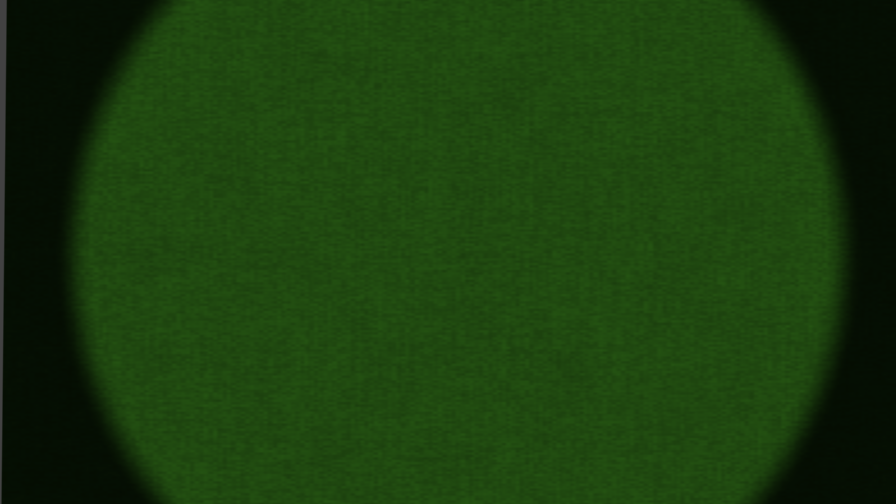
A Shadertoy shader for this background:

```glsl
// Green woven felt under a soft round spotlight, with a thin grey strip on the left.

// Lengths are in canvas heights
const vec3 FELT_LIT = vec3(0.124, 0.285, 0.062);
const vec3 FELT_DARK = vec3(0.020, 0.056, 0.010);
const vec3 STRIP_GREY = vec3(0.26);
const vec2 SPOT_OFFSET = vec2(0.021, -0.005); // from the canvas centre
const float SPOT_INNER = 0.725;
const float SPOT_OUTER = 0.802;
const float STRIP_BOTTOM = 0.003;
const float STRIP_TOP = 0.0135;
const vec2 GRAIN_DENSITY = vec2(110.0, 210.0); // cells per canvas height
const float GRAIN_STRENGTH = 0.17;
const float THREAD_STRENGTH = 0.07;
const float MOTTLE_STRENGTH = 0.05;

float hash(vec2 p) {
    vec3 q = fract(p.xyx * 0.1031);
    q += dot(q, q.yzx + 33.33);
    return fract((q.x + q.y) * q.z);
}

float valueNoise(vec2 p) {
    vec2 cell = floor(p);
    vec2 f = fract(p);
    f = f * f * (3.0 - 2.0 * f);
    float low = mix(hash(cell), hash(cell + vec2(1.0, 0.0)), f.x);
    float high = mix(hash(cell + vec2(0.0, 1.0)), hash(cell + 1.0), f.x);
    return mix(low, high, f.y);
}

// Brightness factor of the cloth, centred on 1
float weave(vec2 p) {
    float grain = valueNoise(p * GRAIN_DENSITY) - 0.5;
    float weft = valueNoise(p * vec2(25.0, 190.0) + 40.0) - 0.5;
    float warp = valueNoise(p * vec2(150.0, 18.0) + 80.0) - 0.5;
    float mottle = valueNoise(p * 14.0 + 120.0) - 0.5;
    return 1.0 + GRAIN_STRENGTH * grain
               + THREAD_STRENGTH * (weft + warp)
               + MOTTLE_STRENGTH * mottle;
}

void mainImage(out vec4 fragColor, in vec2 fragCoord) {
    vec2 p = fragCoord / iResolution.y;
    float pixel = 1.0 / iResolution.y;

    // Spotlight on the cloth
    vec2 centre = 0.5 * iResolution.xy / iResolution.y + SPOT_OFFSET;
    float light = 1.0 - smoothstep(SPOT_INNER, SPOT_OUTER, length(p - centre));
    vec3 color = mix(FELT_DARK, FELT_LIT, light) * weave(p);

    // Slanted strip along the left edge
    float stripEdge = mix(STRIP_BOTTOM, STRIP_TOP, p.y);
    float strip = 1.0 - smoothstep(-pixel, pixel, p.x - stripEdge);
    color = mix(color, STRIP_GREY, strip);

    fragColor = vec4(color, 1.0);
}
```
